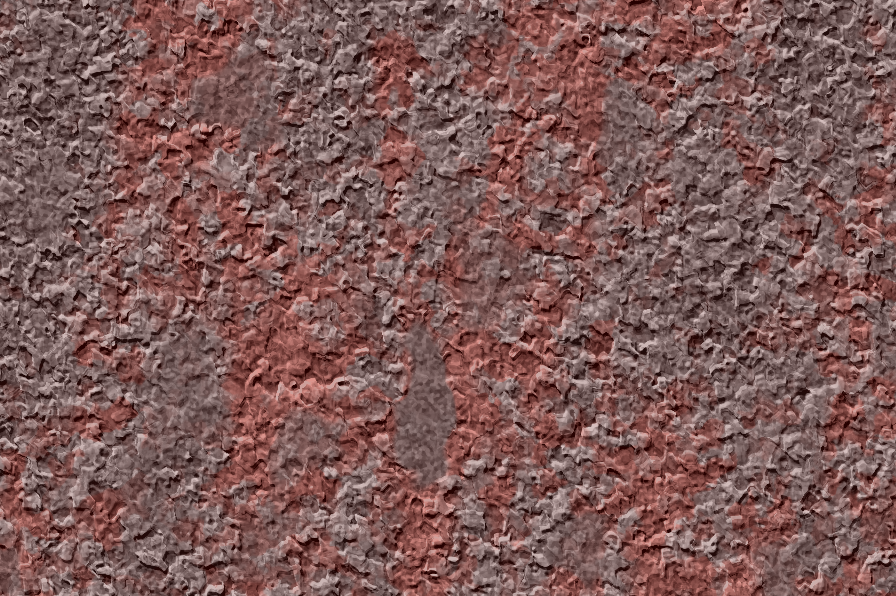
Give the GLSL for this texture, as a WebGL 1 fragment shader.

```glsl
precision highp float;
// Weathered red paint: small curled flakes, dark cast shadows and bare patches.
uniform vec2 u_resolution;

const vec2 LIGHT_DIR = vec2(-0.42, 0.91);
const vec3 PALE_FLAKE = vec3(0.75, 0.67, 0.66);

// Two random offsets and one random level for a grid cell
vec3 hash3(vec2 cell) {
  vec3 q = fract(vec3(cell.xyx) * vec3(0.1031, 0.1030, 0.0973));
  q += dot(q, q.yxz + 33.33);
  return fract((q.xxy + q.yzz) * q.zyx);
}

// Cellular noise: a random level per cell, blended across the borders.
// High sharpness gives flat plates, low sharpness gives soft clouds.
float plates(vec2 p, float sharpness) {
  vec2 base = floor(p);
  float levelSum = 0.0;
  float weightSum = 0.0;
  for (int j = -1; j <= 1; j++) {
    for (int i = -1; i <= 1; i++) {
      vec2 cell = base + vec2(float(i), float(j));
      vec3 rnd = hash3(cell + 100.0);
      vec2 d = cell + rnd.xy - p;
      float weight = exp(-sharpness * dot(d, d));
      levelSum += rnd.z * weight;
      weightSum += weight;
    }
  }
  return levelSum / weightSum;
}

// Ragged displacement that breaks up straight cell borders
vec2 ragged(vec2 p, float scale, float amount) {
  vec2 n = vec2(plates(p * scale, 7.0), plates(p * scale + 37.0, 7.0));
  return p + (n - 0.5) * amount;
}

// Surface height: broad lumps, flakes and crumbs
float surfaceHeight(vec2 p) {
  vec2 q = ragged(p, 75.0, 0.020);
  float lumps = plates(q * 25.0 + 11.0, 10.0);
  float flakes = plates(q * vec2(48.0, 56.0), 22.0);
  float crumbs = plates(q * 108.0 + 5.0, 14.0);
  return 0.20 * lumps + 0.48 * flakes + 0.32 * crumbs;
}

// Soft-edged ellipse: 1 inside, 0 outside
float ellipseMask(vec2 p, vec2 center, vec2 radius, float softness) {
  float d = length((p - center) / radius);
  return 1.0 - smoothstep(1.0 - softness, 1.0 + softness, d);
}

// Where the paint has gone: one tall scar and scattered worn spots
float bareMask(vec2 p) {
  vec2 q = ragged(p, 22.0, 0.045);
  float scar = ellipseMask(q, vec2(0.715, 0.32), vec2(0.047, 0.13), 0.13);
  float worn = plates(q * vec2(9.0, 7.0) + 3.0, 9.0);
  return max(scar, 0.7 * smoothstep(0.80, 0.92, worn));
}

// Broad drift between grey weathering (0) and fresh red (1)
float freshness(vec2 p) {
  float clouds = plates(p * vec2(4.5, 3.0) + 8.0, 4.0);
  float streaks = plates(p * vec2(16.0, 4.0) + 21.0, 5.0);
  float drift = 0.08 * sin(p.x * 4.2 - p.y * 3.0 + 1.2) - 0.14 * p.y;
  return 0.5 * clouds + 0.5 * streaks + drift + 0.07;
}

vec3 greyPaint(float tone) {
  return vec3(tone, tone - 0.088, tone - 0.092);
}

vec3 redPaint(float tone) {
  return vec3(tone + 0.02, 0.80 * tone - 0.105, 0.77 * tone - 0.110);
}

void main() {
  vec2 p = gl_FragCoord.xy / u_resolution.y;

  // Relief: a short step for lit edges, a longer one for shadows
  float height = surfaceHeight(p);
  float nearStep = height - surfaceHeight(p + LIGHT_DIR * 0.0065);
  float farStep = height - surfaceHeight(p + LIGHT_DIR * 0.0150);
  float relief = 0.50 * nearStep + 0.22 * farStep;
  float shadow = smoothstep(0.12, 0.42, -nearStep);

  // Masks
  float bare = bareMask(p);
  float fresh = freshness(p);
  float patchTint = plates(ragged(p, 60.0, 0.02) * 30.0 + 50.0, 12.0);
  float grain = plates(p * 165.0 + 71.0, 9.0) - 0.5;

  // Brightness
  float tone = 0.485 + relief + 0.20 * (height - 0.5) - 0.07 * shadow;
  tone += 0.16 * grain + 0.14 * (fresh - 0.45);
  float bareTone = 0.445 + 0.30 * relief + 0.20 * grain;
  tone = clamp(mix(tone, bareTone, bare), 0.13, 0.85);

  // Colour: red shows in fresh areas, mostly on the lower layers
  float redness = fresh + 0.55 * (patchTint - 0.5) - 0.35 * (height - 0.5);
  redness = smoothstep(0.28, 0.78, redness) * (1.0 - 0.9 * bare);
  vec3 color = mix(greyPaint(tone), redPaint(tone), redness);

  // Pale tips on raised flakes
  float tip = smoothstep(0.62, 0.82, height) * smoothstep(0.08, 0.30, nearStep);
  color = mix(color, PALE_FLAKE, 0.55 * tip * (1.0 - bare));

  gl_FragColor = vec4(clamp(color, 0.0, 1.0), 1.0);
}
```
